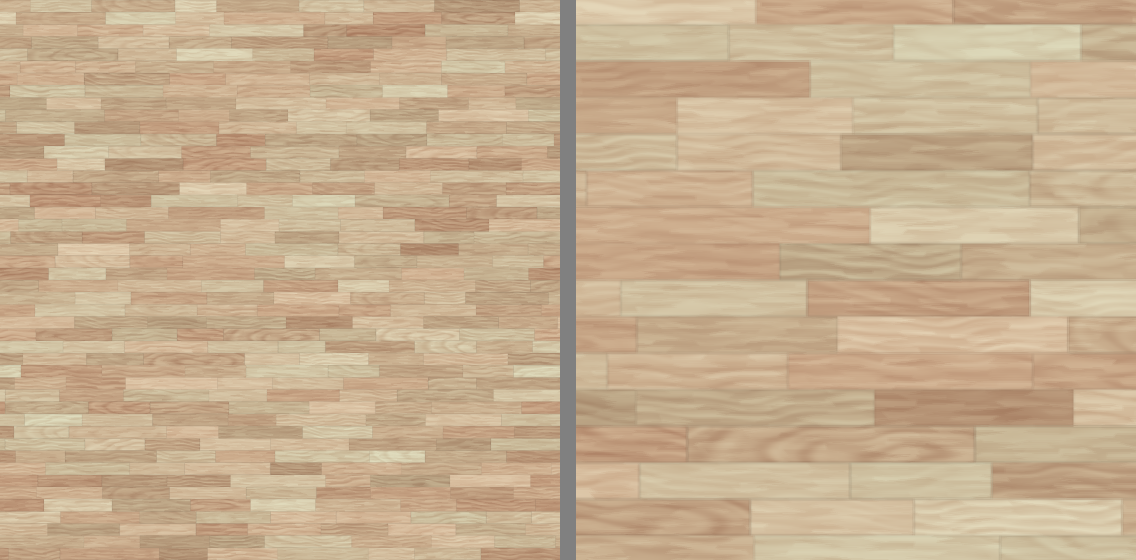
Left: the whole. Right: its middle third, enlarged.
Give the GLSL for this texture, as a three.js fragment shader.

```glsl
varying vec2 vUv;

const float ROWS = 46.0;
const float BLOCKS = 8.0;           // average blocks in one row
const float JOINT_JITTER = 0.48;    // in block lengths
const float SEAM_WIDTH = 0.0011;    // in canvas units
const float SEAM_DEPTH = 0.10;
const float BLOCK_CONTRAST = 0.50;
const float FIGURE_CONTRAST = 0.17;
const float FIBRE_CONTRAST = 0.30;
const float MOTTLE_CONTRAST = 0.16;
const float SAMPLE_STEP = 0.0005;   // edge smoothing, in canvas units
const vec3 DARK_WOOD = vec3(0.690, 0.550, 0.435);
const vec3 MID_WOOD = vec3(0.790, 0.689, 0.562);
const vec3 PALE_WOOD = vec3(0.865, 0.810, 0.690);
const vec3 ROSE_SHIFT = vec3(0.016, -0.014, -0.012);

float hash(vec2 p) {
  return fract(sin(dot(p, vec2(127.1, 311.7))) * 43758.545);
}

// Nearest cell: distance and random value
vec2 cellular(vec2 p) {
  vec2 cell = floor(p);
  vec2 nearest = vec2(9.0, 0.0);
  for (int j = -1; j <= 1; j++) {
    for (int i = -1; i <= 1; i++) {
      vec2 c = cell + vec2(float(i), float(j));
      vec2 point = c + vec2(hash(c), hash(c + 37.3));
      float d = length(p - point);
      if (d < nearest.x) nearest = vec2(d, hash(c + 71.9));
    }
  }
  return nearest;
}

float jointAt(float index, float row) {
  return index + JOINT_JITTER * (hash(vec2(mod(index, BLOCKS), row + 5.0)) - 0.5);
}

// Growth rings: arches when the heart lies in the block, stripes when outside
float figure(vec2 p, vec2 seed) {
  vec2 heart = vec2(6.0 * seed.x, 3.6 * (seed.y - 0.5));
  vec2 q = p - heart;
  q.y += 0.10 * sin(p.x * 1.3 + seed.x * 40.0) + 0.05 * sin(p.x * 2.9 + p.y * 3.0 + seed.y * 30.0);
  float radius = length(vec2(q.x * mix(0.07, 0.24, seed.x), q.y));
  float phase = radius * mix(13.0, 24.0, seed.y) + 0.7 * sin(radius * 7.0 + seed.x * 20.0);
  return 0.7 * sin(phase) + 0.3 * sin(phase * 2.1 + 1.0);
}

vec3 parquet(vec2 uv) {
  // Row and block lookup
  float rowPos = uv.y * ROWS;
  float row = mod(floor(rowPos), ROWS);
  float across = fract(rowPos);
  float x = uv.x * BLOCKS + BLOCKS * hash(vec2(row, 2.7));
  float index = floor(x + 0.5);
  if (x < jointAt(index, row)) index -= 1.0;
  float left = jointAt(index, row);
  float right = jointAt(index + 1.0, row);
  vec2 id = vec2(mod(index, BLOCKS), row);
  vec2 seed = vec2(hash(id + 11.3), hash(id + 23.9));

  // Grain in row heights, shifted for each block
  vec2 p = vec2((x - left) * ROWS / BLOCKS, across - 0.5);
  vec2 grainPos = p + seed * 50.0;
  vec2 fibre = cellular(grainPos * vec2(0.9, 9.0));
  vec2 mottle = cellular(grainPos * vec2(0.45, 2.2));
  float figureStrength = FIGURE_CONTRAST * mix(0.25, 1.25, hash(id + 47.1));

  // Shade of the block with its grain
  float tone = 0.5 + BLOCK_CONTRAST * (hash(id + 3.1) + hash(id + 7.7) - 1.0);
  tone += figureStrength * figure(p, seed);
  tone += FIBRE_CONTRAST * (fibre.y - 0.5);
  tone += MOTTLE_CONTRAST * (0.5 - mottle.x);
  tone -= 0.35 * step(0.992, fibre.y);
  tone = clamp(tone, -0.2, 1.15);
  vec3 wood = mix(DARK_WOOD, MID_WOOD, min(tone * 2.0, 1.0));
  wood = mix(wood, PALE_WOOD, max(tone * 2.0 - 1.0, 0.0));
  wood += ROSE_SHIFT * (2.0 * hash(id + 61.7) - 1.0);

  // Fine seams, stronger beside some blocks
  float sideGap = min(across, 1.0 - across) / ROWS;
  float endGap = min(x - left, right - x) / BLOCKS;
  float seam = 1.0 - smoothstep(0.0, SEAM_WIDTH, min(sideGap, endGap));
  return wood * (1.0 - SEAM_DEPTH * seam * mix(0.4, 1.4, seed.x));
}

void main() {
  // Four samples smooth the block edges
  vec3 color = vec3(0.0);
  for (int j = 0; j < 2; j++) {
    for (int i = 0; i < 2; i++) {
      vec2 offset = vec2(float(i), float(j)) - 0.5;
      color += 0.25 * parquet(vUv + offset * SAMPLE_STEP * 2.0);
    }
  }
  gl_FragColor = vec4(color, 1.0);
}
```
